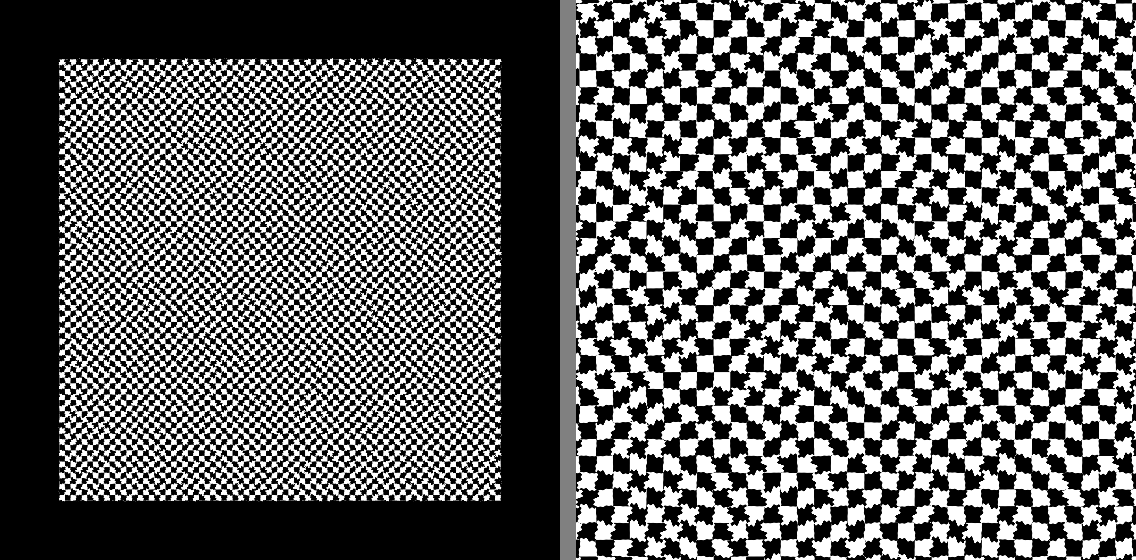
Left: the whole. Right: its middle third, enlarged.
Give the GLSL for this pattern, as a WebGL 1 fragment shader.

```glsl
precision highp float;
// Framed fine black and white checkerboard whose cell edges carry small irregular teeth.

uniform vec2 u_resolution;

#define CELLS 79.0        // cells across and down, odd so all corners are white
#define BOARD 0.788       // board side, in canvas widths
#define TOOTH 0.20        // tooth height, in cells
#define RAGGED 0.65       // share of random variation from edge to edge
#define PATCH 10.1        // cells per patch of equal lean
#define DARK vec3(0.0)
#define LIGHT vec3(1.0)

const float PI = 3.14159265;

float hash(vec2 p) {
  vec3 q = fract(vec3(p.xyx) * 0.1031);
  q += dot(q, q.yzx + 33.33);
  return fract((q.x + q.y) * q.z);
}

// One tooth out and one in along an edge, zero at both corners.
float toothProfile(float t) {
  return sin(2.0 * PI * t) + 0.5 * sin(6.0 * PI * t);
}

// Height and direction of the teeth on one edge of the grid.
float edgeLean(vec2 edge, float salt) {
  vec2 wave = sin(PI * edge / PATCH);
  float patchLean = clamp(3.0 * wave.x * wave.y, -1.0, 1.0);
  float randomLean = 2.0 * hash(edge + salt) - 1.0;
  return TOOTH * mix(patchLean, randomLean, RAGGED);
}

// Shift the grid lines sideways by their own teeth.
vec2 raggedGrid(vec2 p) {
  vec2 uprightEdge = vec2(floor(p.x + 0.5), floor(p.y));
  vec2 levelEdge = vec2(floor(p.x), floor(p.y + 0.5));
  return p + vec2(edgeLean(uprightEdge, 7.0) * toothProfile(p.y),
                  -edgeLean(levelEdge, 131.0) * toothProfile(p.x));
}

// Signed distance to the checker edges in cells, positive in light cells.
float checker(vec2 p) {
  vec2 toLine = abs(fract(p + 0.5) - 0.5);
  float parity = mod(floor(p.x) + floor(p.y), 2.0);
  return (1.0 - 2.0 * parity) * min(toLine.x, toLine.y);
}

void main() {
  vec2 uv = gl_FragCoord.xy / u_resolution;
  float cellsPerUnit = CELLS / BOARD;
  vec2 p = (uv - 0.5) * cellsPerUnit + 0.5 * CELLS;
  vec2 grid = raggedGrid(p);

  // The dark margin meets itself across the canvas edges.
  vec2 fromCentre = abs(grid - 0.5 * CELLS);
  float inside = 0.5 * CELLS - max(fromCentre.x, fromCentre.y);
  float d = min(checker(grid), inside);

  float pixel = cellsPerUnit / min(u_resolution.x, u_resolution.y);
  float light = smoothstep(-0.5 * pixel, 0.5 * pixel, d);
  gl_FragColor = vec4(mix(DARK, LIGHT, light), 1.0);
}
```
